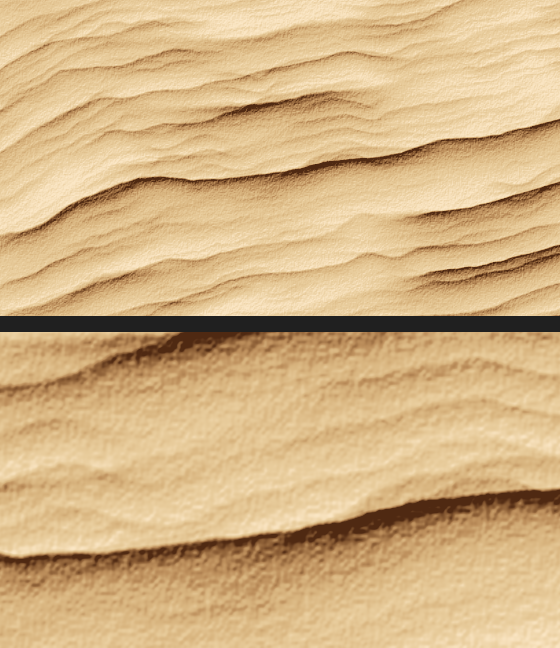
Top: the whole. Bottom: its middle third, enlarged.
Give the GLSL for this texture, as a Shadertoy shader.

```glsl
float hash(vec2 p) {
    vec3 q = fract(vec3(p.xyx) * 0.1031);
    q += dot(q, q.yzx + 33.33);
    return fract((q.x + q.y) * q.z);
}

float noise(vec2 p) {
    vec2 cell = floor(p), f = fract(p);
    f = f * f * (3.0 - 2.0 * f);
    float low = mix(hash(cell), hash(cell + vec2(1, 0)), f.x);
    float high = mix(hash(cell + vec2(0, 1)), hash(cell + vec2(1, 1)), f.x);
    return mix(low, high, f.y);
}

vec2 rotate(vec2 p, float angle) {
    float c = cos(angle), s = sin(angle);
    return vec2(c * p.x + s * p.y, c * p.y - s * p.x);
}

// Shade below wavy crests: weights hold the broad slope and the thin dark lip
float ridgeShade(vec2 p, float spacing, float stretch, float bend,
                 float threshold, float edge, vec2 weights) {
    vec2 q = p / spacing;
    float height = q.y + bend * noise(q * vec2(0.45, 0.35));
    height += 0.22 * noise(q * vec2(1.2, 0.6) + 17.0);
    height += 0.025 * noise(q * vec2(8.0, 3.0) + 41.0);

    float band = floor(height);
    float below = 1.0 - fract(height);
    float presence = noise(vec2(q.x / stretch, band * 0.73) + 9.0);
    float strength = smoothstep(threshold, threshold + 0.42, presence);

    float slope = exp(-below / 0.55) * (1.0 - below * below);
    float lip = exp(-below / 0.075) * strength;
    float crest = smoothstep(0.0, mix(0.25, edge, strength), below);
    return strength * crest * dot(weights, vec2(slope, lip));
}

// Directional difference of noise, like tiny lit bumps
float grain(vec2 p, float density) {
    vec2 q = p * density;
    return noise(q) - noise(q + vec2(0.45, -0.7));
}

vec3 sandColor(float shade) {
    vec3 color = mix(vec3(0.985, 0.905, 0.775), vec3(0.91, 0.80, 0.61),
                     smoothstep(0.0, 0.22, shade));
    color = mix(color, vec3(0.85, 0.71, 0.50), smoothstep(0.18, 0.42, shade));
    color = mix(color, vec3(0.74, 0.56, 0.36), smoothstep(0.38, 0.62, shade));
    color = mix(color, vec3(0.55, 0.37, 0.21), smoothstep(0.58, 0.82, shade));
    return mix(color, vec3(0.31, 0.16, 0.07), smoothstep(0.78, 1.02, shade));
}

void mainImage(out vec4 fragColor, in vec2 fragCoord) {
    vec2 uv = fragCoord / iResolution.y;

    // Shared wind flow, rising to the right
    vec2 flow = rotate(uv, 0.24);
    flow.y += 0.15 * noise(flow * vec2(1.9, 1.5) + 5.0);

    // Dunes, side ridges, ripples and faint streaks
    float shade = 0.015 + 0.09 * noise(flow * vec2(2.0, 5.0) + 30.0);
    shade += ridgeShade(flow + vec2(3.1, 2.3), 0.23, 3.0, 0.75, 0.18, 0.035, vec2(0.50, 0.62));
    shade += ridgeShade(flow + vec2(7.4, 5.2), 0.105, 4.5, 0.7, 0.36, 0.08, vec2(0.34, 0.36));
    shade += ridgeShade(flow + vec2(1.7, 8.6), 0.048, 5.5, 0.9, 0.38, 0.18, vec2(0.30, 0.16));
    shade += ridgeShade(flow + vec2(4.9, 6.1), 0.023, 7.0, 1.0, 0.36, 0.25, vec2(0.15, 0.0));

    // Sand grains, rougher on shaded slopes
    float roughness = 0.07 + 0.22 * min(shade, 0.8);
    shade += roughness * (grain(uv, 230.0) + 0.6 * grain(uv + 3.0, 125.0));

    fragColor = vec4(sandColor(clamp(shade, 0.0, 1.05)), 1.0);
}
```
